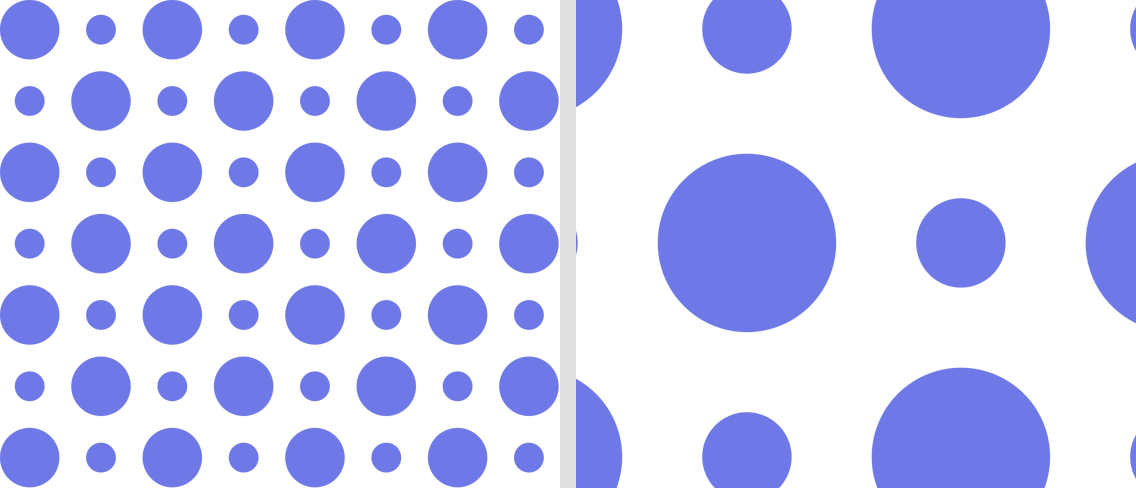
Left, the full canvas; right, a detail of the centre.
This pattern is drawn by a Shadertoy shader. Its source:

```glsl
// Checkered grid of large and small periwinkle dots on white.
#define PITCH 0.12736
#define MARGIN 0.0530
#define BIG_RADIUS 0.0531
#define SMALL_RADIUS 0.0266
#define DOT_COLOR vec3(0.43, 0.47, 0.90)
#define PAPER_COLOR vec3(1.0)

// Signed distance to the dot of the nearest grid cell
float dotDistance(vec2 p) {
    vec2 grid = (p - MARGIN) / PITCH;
    vec2 cell = floor(grid + 0.5);
    float parity = mod(cell.x + cell.y, 2.0);
    float radius = mix(BIG_RADIUS, SMALL_RADIUS, parity);
    return length(grid - cell) * PITCH - radius;
}

void mainImage(out vec4 fragColor, in vec2 fragCoord) {
    // Canvas widths, measured from the upper left corner
    float pixel = 1.0 / iResolution.x;
    vec2 p = vec2(fragCoord.x, iResolution.y - fragCoord.y) * pixel;

    // Edge softened over about one and a half pixels
    float coverage = 1.0 - smoothstep(-0.75 * pixel, 0.75 * pixel, dotDistance(p));
    fragColor = vec4(mix(PAPER_COLOR, DOT_COLOR, coverage), 1.0);
}
```
